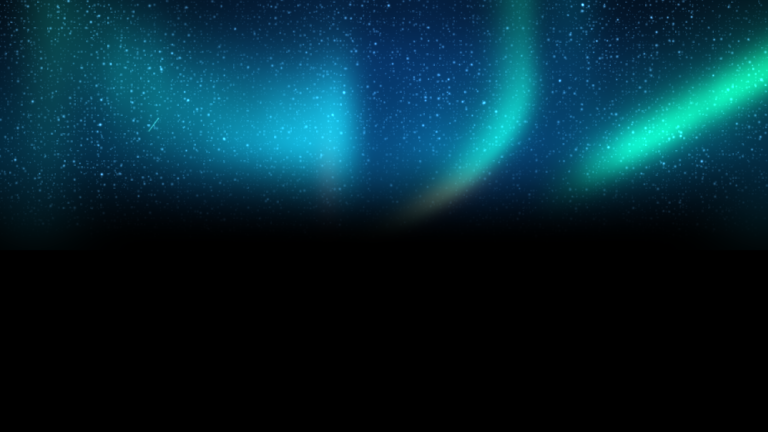
This background is drawn by a WebGL 2 fragment shader. Its source:

```glsl
#version 300 es
precision highp float;
// Teal and green aurora curtains in a starry blue sky above a black horizon.
uniform vec2 u_resolution;
out vec4 outColor;

float hash(vec2 p) {
    p = fract(p * vec2(0.1031, 0.1137));
    p += dot(p, p.yx + 33.33);
    return fract((p.x + p.y) * p.x * 47.3);
}

float noise(vec2 p) {
    vec2 i = floor(p), f = fract(p);
    f = f * f * (3.0 - 2.0 * f);
    return mix(mix(hash(i), hash(i + vec2(1, 0)), f.x),
               mix(hash(i + vec2(0, 1)), hash(i + vec2(1, 1)), f.x), f.y);
}

float bell(float d, float width) {
    return exp(-d * d / (width * width));
}

// Bell with a different width on each side of zero
float skewBell(float d, float below, float above) {
    return bell(d, d < 0.0 ? below : above);
}

float segment(vec2 p, vec2 a, vec2 b) {
    vec2 ab = b - a;
    return length(p - a - ab * clamp(dot(p - a, ab) / dot(ab, ab), 0.0, 1.0));
}

// One randomly placed star per cell, most of them faint
float stars(vec2 p, float cells, float density) {
    vec2 id = floor(p * cells);
    vec2 spot = 0.25 + 0.5 * vec2(hash(id + 17.0), hash(id + 53.0));
    float d = length(fract(p * cells) - spot) / cells;
    float glow = pow(hash(id + 91.0), 3.0);
    return step(hash(id + 7.0), density) * (0.2 + 0.8 * glow) * bell(d, 0.0018 + 0.0014 * glow);
}

vec3 nightSky(vec2 p) {
    vec3 sky = mix(vec3(0.008, 0.06, 0.11), vec3(0.025, 0.19, 0.39), bell(p.x - 0.92, 0.62));
    sky *= 1.0 - 0.4 * smoothstep(0.82, 1.02, p.y);
    return sky + vec3(0.0, 0.09, 0.11) * bell(p.y - 0.65, 0.16);
}

vec3 leftAurora(vec2 p) {
    float ridge = 0.67 + 0.6 * pow(0.8 - p.x, 2.0);
    float cut = 1.0 - smoothstep(0.76, 0.87, p.x);
    float band = skewBell(p.y - ridge, 0.14, 0.16) * smoothstep(0.0, 0.35, p.x) * cut;
    float pillar = skewBell(p.x - 0.78, 0.16, 0.055) * skewBell(p.y - 0.71, 0.15, 0.17);
    float veil = bell(p.x - 0.11, 0.07) * bell(p.y - 0.85, 0.25);
    return band * vec3(0.02, 0.27, 0.23) + pillar * vec3(0.04, 0.23, 0.20)
         + veil * vec3(0.02, 0.13, 0.10);
}

float curtainEdge(float y) {
    return 1.205 - 2.2 * pow(max(0.83 - y, 0.0), 2.0);
}

vec3 centerAurora(vec2 p) {
    float d = p.x - curtainEdge(p.y);
    float strength = 0.5 + 0.5 * bell(p.y - 0.72, 0.17);
    float core = skewBell(d, 0.065, 0.042) * strength;
    float halo = skewBell(d, 0.2, 0.06) * bell(p.y - 0.66, 0.16);
    float wisp = bell(p.x - 1.32, 0.07) * smoothstep(0.6, 1.0, p.y);
    return core * vec3(0.03, 0.43, 0.27) + halo * vec3(0.01, 0.17, 0.12)
         + wisp * vec3(0.0, 0.10, 0.10);
}

vec3 rightAurora(vec2 p) {
    float back = 1.778 - p.x;
    float d = p.y - (0.835 - 0.54 * back - 0.1 * back * back);
    float reach = smoothstep(1.2, 1.5, p.x);
    float core = skewBell(d, 0.05, 0.065) * reach;
    float halo = skewBell(d, 0.11, 0.17) * reach;
    return core * vec3(0.03, 0.52, 0.28) + halo * vec3(0.01, 0.20, 0.16);
}

void main() {
    vec2 p = gl_FragCoord.xy / u_resolution.y;
    p.x += 0.5 * (1.7778 - u_resolution.x / u_resolution.y);

    // Sky and light curtains, with faint vertical streaks
    float streaks = 0.94 + 0.12 * noise(vec2(p.x * 22.0, p.y * 2.5));
    vec3 color = nightSky(p) + streaks * (leftAurora(p) + centerAurora(p) + rightAurora(p));
    color *= 0.93 + 0.14 * noise(p * 9.0);

    // Stars and a short meteor
    float sparkle = stars(p, 36.0, 0.25) + 0.6 * stars(p + 3.7, 75.0, 0.4)
                  + 0.3 * stars(p + 8.1, 130.0, 0.45);
    color += vec3(0.32, 0.55, 0.72) * sparkle * (0.5 + noise(p * 5.0));
    color += vec3(0.12, 0.25, 0.22) * bell(segment(p, vec2(0.345, 0.697), vec2(0.366, 0.725)), 0.002);

    // Haze swallows the light near the horizon
    color *= smoothstep(0.43, 0.68, p.y);
    float edges = bell(p.x - 0.08, 0.12) + bell(p.x - 1.78, 0.13);
    color += vec3(0.004, 0.06, 0.075) * edges * bell(p.y - 0.5, 0.09);

    // Warm glow at the feet of the curtains
    float foot = bell(p.x - curtainEdge(p.y), 0.06) * bell(p.y - 0.56, 0.055);
    float pillarFoot = bell(p.x - 0.76, 0.03) * bell(p.y - 0.6, 0.08);
    color += vec3(0.20, 0.06, 0.02) * foot + vec3(0.10, 0.02, 0.01) * pillarFoot;

    // Black ground
    color *= smoothstep(0.419, 0.423, p.y);
    outColor = vec4(clamp(color, 0.0, 1.0), 1.0);
}
```
